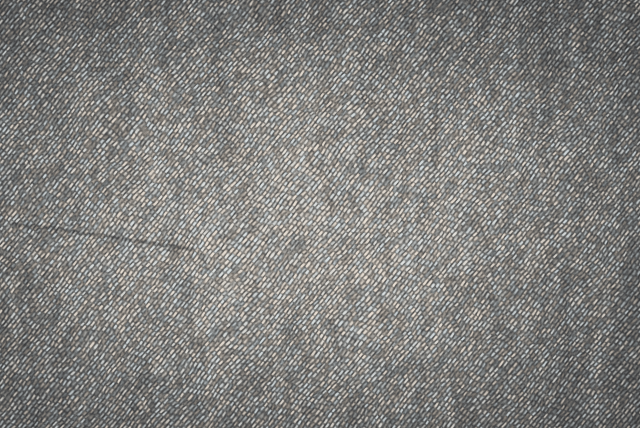
Give the GLSL for this texture, as a WebGL 2 fragment shader.

```glsl
#version 300 es
precision highp float;

uniform vec2 u_resolution;
out vec4 fragColor;

float hash(vec2 cell) {
  vec3 q = fract(vec3(cell.xyx) * 0.1031);
  q += dot(q, q.yzx + 33.33);
  return fract((q.x + q.y) * q.z);
}

vec2 gradient(vec2 cell) {
  float angle = 6.28319 * hash(cell);
  return vec2(cos(angle), sin(angle));
}

float gradientNoise(vec2 p) {
  vec2 i = floor(p), f = fract(p);
  vec2 w = f * f * f * (f * (f * 6.0 - 15.0) + 10.0);
  vec2 e = vec2(1.0, 0.0);
  float low = mix(dot(gradient(i), f), dot(gradient(i + e.xy), f - e.xy), w.x);
  float high = mix(dot(gradient(i + e.yx), f - e.yx), dot(gradient(i + e.xx), f - e.xx), w.x);
  return mix(low, high, w.y);
}

float segmentDistance(vec2 p, vec2 a, vec2 b) {
  vec2 pa = p - a, ba = b - a;
  return length(pa - ba * clamp(dot(pa, ba) / dot(ba, ba), 0.0, 1.0));
}

// Bends the cloth so that the ribs wander a little.
vec2 warpCloth(vec2 p, float amount) {
  vec2 broad = vec2(gradientNoise(p * 7.0 + 3.0), gradientNoise(p * 7.0 + 41.0));
  vec2 fine = vec2(gradientNoise(p * 34.0 + 9.0), gradientNoise(p * 34.0 + 77.0));
  return p + amount * (broad * 2.0 + fine * 0.6);
}

// Coordinates across and along the diagonal ribs.
vec2 ribFrame(vec2 p, float angle) {
  vec2 along = vec2(cos(angle), sin(angle));
  return vec2(dot(p, vec2(along.y, -along.x)), dot(p, along));
}

// Returns stitch height, stitch strength and stitch warmth.
vec3 twill(vec2 frame, float ribWidth, float stitchLength) {
  vec2 q = frame / vec2(ribWidth, stitchLength);
  float rib = floor(q.x);
  q.y += 7.0 * hash(vec2(rib, 5.0)) + 0.5 * gradientNoise(vec2(q.y * 0.6, rib * 0.73));
  vec2 cell = floor(q);
  vec2 local = abs(fract(q) - 0.5) * 2.0;
  float ridge = 1.0 - smoothstep(0.05, 0.95, local.x);
  float float_end = mix(1.0, 0.3, smoothstep(0.35, 1.0, local.y));
  return vec3(ridge * float_end, hash(cell + 200.0), hash(cell + 531.0));
}

// Worn vertical streaks and cloudy patches.
float wear(vec2 p) {
  return 0.12 * gradientNoise(p * vec2(13.0, 2.2))
       + 0.14 * gradientNoise(p * vec2(42.0, 11.0) + 17.0)
       + 0.09 * gradientNoise(p * 24.0 + 60.0);
}

float vignette(vec2 uv, vec2 centre, float inner, float outer) {
  return smoothstep(inner, outer, length(uv - centre));
}

// Rolls bright values off gently above the knee.
float softShoulder(float tone, float knee, float room) {
  float over = max(tone - knee, 0.0);
  return min(tone, knee) + over / (1.0 + over / room);
}

void main() {
  vec2 uv = gl_FragCoord.xy / u_resolution;
  vec2 p = gl_FragCoord.xy / u_resolution.y;

  // Lighting falls off toward the borders.
  float edge = vignette(uv, vec2(0.46, 0.48), 0.08, 0.75);
  float shade = mix(0.58, 0.35, edge) * (1.0 + wear(p));

  // Woven relief with fibre grain drawn out along the ribs.
  vec2 frame = ribFrame(warpCloth(p, 0.004), 0.88);
  vec3 stitch = twill(frame, 0.0088, 0.0155);
  float relief = stitch.x * mix(0.35, 1.2, stitch.y) - 0.24;
  float grain = gradientNoise(frame * vec2(230.0, 120.0));
  float tone = shade * (1.0 + relief + 0.36 * grain);
  tone = softShoulder(tone, 0.68, 0.35);

  // Faint crease on the left side.
  vec2 bent = p + vec2(0.0, 0.006 * gradientNoise(p * 11.0));
  float crease = segmentDistance(bent, vec2(0.03, 0.478), vec2(0.45, 0.418));
  tone *= 1.0 - 0.22 * (1.0 - smoothstep(0.001, 0.008, crease));

  // Warm and cool threads, with warmer light near the centre.
  vec3 cool = vec3(0.97, 1.005, 1.015);
  vec3 warm = vec3(1.04, 1.0, 0.95);
  float warmth = clamp(stitch.z * 1.2 - 0.05 + 0.25 * (0.5 - edge), 0.0, 1.0);
  vec3 tint = mix(cool, warm, warmth);
  tint = mix(vec3(0.99, 1.0, 1.02), tint, smoothstep(0.25, 0.45, tone));

  fragColor = vec4(clamp(tone * tint, 0.0, 1.0), 1.0);
}
```
